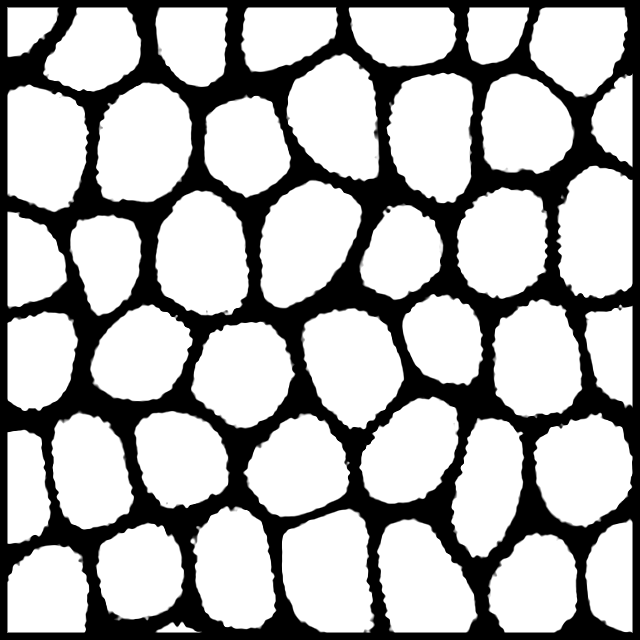
Give the GLSL for this pattern, as a Shadertoy shader.

```glsl
vec2 hash22(vec2 p) {
    vec3 q = fract(p.xyx * vec3(0.1031, 0.1030, 0.0973));
    q += dot(q, q.yzx + 33.33);
    return fract((q.xx + q.yz) * q.zy);
}

// Smooth value noise with two independent channels
vec2 noise2(vec2 p) {
    vec2 i = floor(p), f = fract(p);
    f = f * f * (3.0 - 2.0 * f);
    return mix(mix(hash22(i), hash22(i + vec2(1, 0)), f.x),
               mix(hash22(i + vec2(0, 1)), hash22(i + vec2(1, 1)), f.x), f.y);
}

// Jittered site of a staggered lattice
vec2 cellSite(vec2 id) {
    vec2 stagger = vec2(0.5 * mod(id.y, 2.0), 0.0);
    return id + stagger + 0.25 + 0.5 * hash22(id + 57.0);
}

// Distance to the cell walls, blended so that corners become round
float wallDistance(vec2 p) {
    vec2 base = floor(p), nearestId = base, nearest = vec2(9.0);
    for (int y = -2; y <= 2; y++)
    for (int x = -2; x <= 2; x++) {
        vec2 id = base + vec2(x, y);
        vec2 toSite = cellSite(id) - p;
        if (dot(toSite, toSite) < dot(nearest, nearest)) {
            nearest = toSite;
            nearestId = id;
        }
    }

    const float sharpness = 11.0;
    float sum = 0.0;
    for (int y = -2; y <= 2; y++)
    for (int x = -2; x <= 2; x++) {
        if (x == 0 && y == 0) continue;
        vec2 other = cellSite(nearestId + vec2(x, y)) - p;
        float bisector = dot(0.5 * (nearest + other), normalize(other - nearest));
        sum += exp(-sharpness * bisector);
    }
    return -log(sum) / sharpness;
}

void mainImage(out vec4 fragColor, in vec2 fragCoord) {
    vec2 uv = fragCoord / iResolution.xy;
    float pixel = 1.0 / min(iResolution.x, iResolution.y);

    // Slightly tall cells, bent by a broad warp
    vec2 p = uv * vec2(6.5, 5.7) + 20.0;
    p += 0.25 * (noise2(p * 1.3) - 0.5);

    // Uneven wall thickness and patchy ragged rims
    vec2 broad = noise2(p * 1.7 + 40.0);
    float halfWall = 0.04 + 0.03 * broad.x;
    float ragged = 0.045 * (noise2(uv * 130.0).x - 0.5)
                 + 0.03 * (noise2(uv * 45.0 + 9.0).y - 0.5);
    ragged *= mix(0.3, 1.3, broad.y);
    float cell = (wallDistance(p) - halfWall + ragged) / 6.0;

    // Solid frame around the canvas
    vec2 margin = min(uv, 1.0 - uv);
    float frame = min(margin.x, margin.y) - 0.0117;

    float white = smoothstep(-pixel, pixel, cell)
                * smoothstep(-0.5 * pixel, 0.5 * pixel, frame);
    fragColor = vec4(vec3(white), 1.0);
}
```
